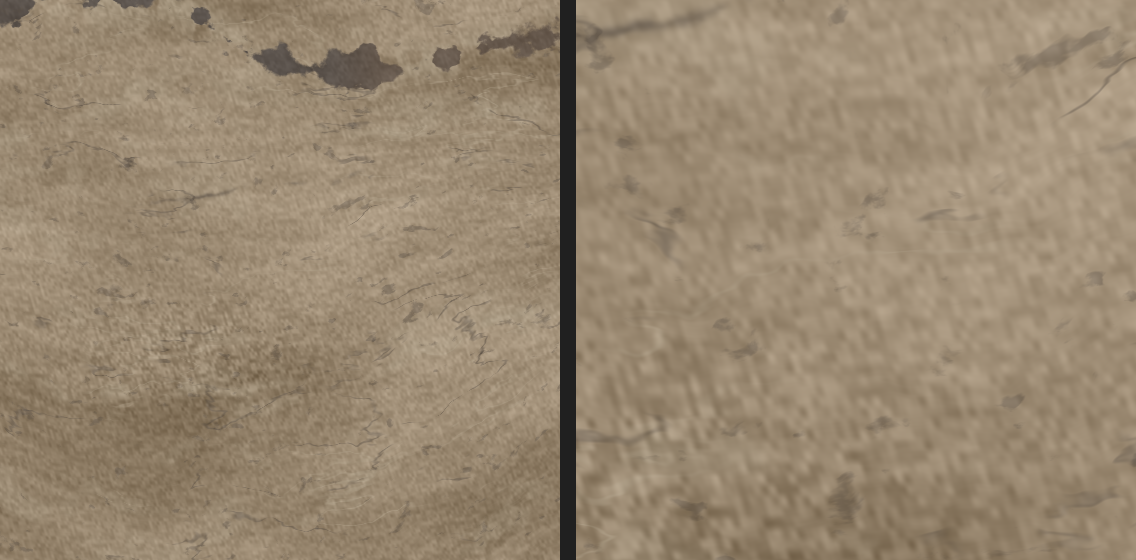
Left, the full canvas; right, a detail of the centre.
Reproduce this texture procedurally as a Shadertoy shader.

```glsl
#define BASE vec3(0.592, 0.523, 0.430)
#define PALE vec3(0.690, 0.635, 0.545)
#define STAIN vec3(0.315, 0.288, 0.272)
#define CRACK vec3(0.370, 0.330, 0.290)
#define CLOUD_CONTRAST 0.24
#define GRAIN_CONTRAST 0.085
#define GRAIN_SCALE 190.0

float hash(vec2 cell) {
    uvec2 n = uvec2(ivec2(cell) + 32768);
    uint h = n.x * 1597334677u ^ n.y * 3812015801u;
    h = (h ^ (h >> 15)) * 2246822519u;
    h ^= h >> 13;
    return float(h & 65535u) / 65535.0;
}

float noise(vec2 p) {
    vec2 i = floor(p), f = fract(p);
    f = f * f * (3.0 - 2.0 * f);
    return mix(mix(hash(i), hash(i + vec2(1, 0)), f.x),
               mix(hash(i + vec2(0, 1)), hash(i + vec2(1, 1)), f.x), f.y);
}

float fbm(vec2 p) {
    float sum = 0.0, amplitude = 0.5;
    for (int i = 0; i < 5; i++) {
        sum += amplitude * noise(p);
        p = mat2(0.96, 0.28, -0.28, 0.96) * p * 2.05 + 17.3;
        amplitude *= 0.5;
    }
    return sum / 0.97;
}

// Soft band around a zero distance
float band(float d, float width) {
    return exp(-d * d / (width * width));
}

// Thin broken lines along the middle level of a noise field
float veins(vec2 p, float width) {
    return 1.0 - smoothstep(0.0, width, abs(fbm(p) - 0.5));
}

void mainImage(out vec4 fragColor, in vec2 fragCoord) {
    vec2 uv = fragCoord / iResolution.xy;

    // Strata: level near the top, bending upward to the right below
    float bend = 0.45 * (uv.x - 0.35) * (uv.x - 0.35);
    vec2 flow = vec2(uv.x, uv.y - bend * (1.0 - smoothstep(0.45, 0.9, uv.y)));
    vec2 warp = vec2(fbm(uv * 7.0 + 3.0), fbm(uv * 7.0 + 41.0)) - 0.5;
    vec2 q = flow + 0.07 * warp;
    float ragged = fbm(uv * 30.0 + 9.0) - 0.5;
    float patches = fbm(uv * vec2(14.0, 20.0) + 71.0);

    // Cloudy ground
    float cloud = fbm(q * vec2(2.6, 8.0) + 5.0) - 0.5;
    float streak = fbm(q * vec2(9.0, 60.0) + 29.0) - 0.5;
    vec3 color = BASE + CLOUD_CONTRAST * cloud + 0.09 * streak;

    // Pale strands and blotches
    float lowStrand = band(q.y - 0.295, 0.014);
    float highStrand = band(q.y - 0.73 - 0.42 * q.x, 0.025) * (1.0 - smoothstep(0.25, 0.4, uv.x));
    float rightStrand = band(q.y - 0.70 - 0.08 * q.x, 0.022) * smoothstep(0.6, 0.8, uv.x);
    float pale = (lowStrand + highStrand + rightStrand) * smoothstep(0.35, 0.65, patches + 0.3 * ragged);
    pale += 0.6 * smoothstep(0.56, 0.72, fbm(q * vec2(5.0, 15.0) + 90.0) + 0.35 * ragged);
    float wisps = veins(q * vec2(4.0, 15.0) + 13.0, 0.022) * smoothstep(0.45, 0.65, fbm(uv * 6.0 + 55.0));
    color = mix(color, PALE, clamp(0.5 * pale + 0.4 * wisps, 0.0, 0.75));

    // Dark seam along the top, with a pale crumbling rim
    float seamLine = 0.995 - 0.108 * smoothstep(0.28, 0.52, uv.x) + 0.04 * smoothstep(0.66, 1.0, uv.x);
    float seam = abs(uv.y - seamLine + 0.05 * warp.y);
    float core = smoothstep(0.43, 0.50, uv.x) * (1.0 - smoothstep(0.66, 0.75, uv.x));
    float corner = 1.0 - smoothstep(0.02, 0.09, uv.x);
    float pocket = smoothstep(0.52, 0.68, patches);
    float girth = 0.027 * core + 0.032 * corner + 0.022 * pocket - 0.004;
    float edge = girth - seam + 0.065 * ragged;
    float rim = band(seam, 0.034) * (1.0 - 0.8 * core) * smoothstep(0.40, 0.56, fbm(uv * 19.0 + 63.0));
    color = mix(color, PALE, 0.65 * rim);
    float stain = smoothstep(-0.004, 0.007, edge) * (1.0 - smoothstep(0.05, 0.09, seam));
    vec3 stainColor = STAIN + 0.12 * ragged + vec3(0.05, 0.025, 0.0) * smoothstep(0.55, 0.72, uv.x);
    color = mix(color, stainColor, 0.88 * stain);

    // Hairline cracks and small dark flecks
    float crackGate = smoothstep(0.50, 0.64, fbm(uv * vec2(11.0, 16.0) + 120.0));
    float fissure = band(uv.y - 0.60 - 0.14 * uv.x + 0.06 * warp.x, 0.004)
                  * smoothstep(0.18, 0.26, uv.x) * (1.0 - smoothstep(0.6, 0.7, uv.x));
    float cracks = veins(q * vec2(4.0, 14.0) + 37.0, 0.02) * crackGate;
    float flecks = smoothstep(0.70, 0.82, fbm(q * vec2(35.0, 60.0) + 7.0));
    float crackMask = 0.6 * fissure * smoothstep(0.36, 0.56, patches) + 0.45 * cracks + 0.4 * flecks;
    color = mix(color, CRACK, clamp(crackMask, 0.0, 0.75));

    // Fine grain, coarser in one gritty lens at lower left
    vec2 lens = (uv - vec2(0.34, 0.37)) / vec2(0.22, 0.09);
    float gritty = exp(-dot(lens, lens));
    vec2 slant = vec2(uv.x + 0.3 * uv.y, uv.y);
    float fine = noise(slant * GRAIN_SCALE * vec2(1.15, 0.8)) - 0.5;
    float coarse = noise(flow * GRAIN_SCALE * vec2(0.55, 0.75) + 31.0) - 0.5;
    color += GRAIN_CONTRAST * (fine + 0.5 * coarse) * (1.0 + 0.9 * gritty) * (1.0 - 0.5 * stain);
    color -= 0.025 * gritty;

    fragColor = vec4(clamp(color, 0.0, 1.0), 1.0);
}
```
